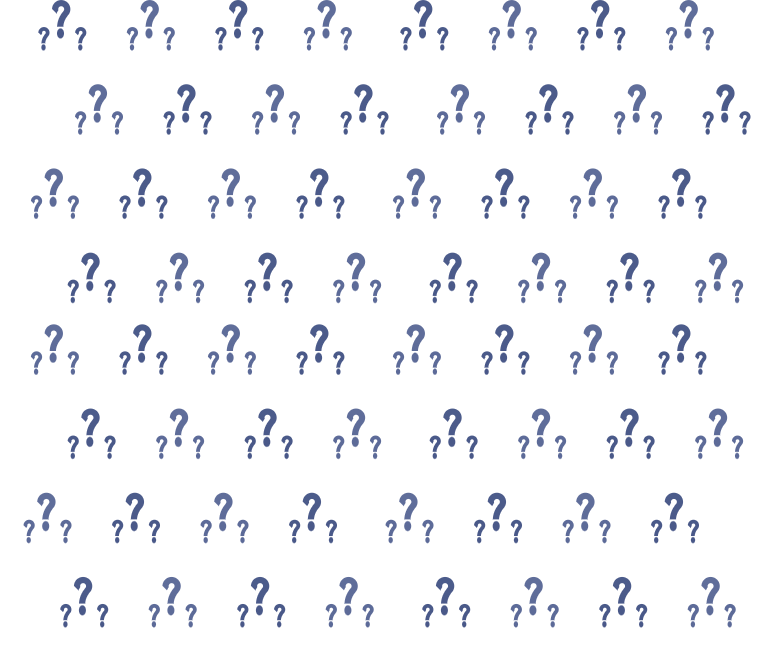
A WebGL 1 fragment shader for this pattern:

```glsl
precision highp float;
// Eight staggered rows of eight query-mark trios, in two alternating blues on white.
// Each fragment finds its row and column by formula, then takes the distance to one
// big and two small hooked marks, built from a cut ring, a curved stem and a dot.

uniform vec2 u_resolution;

const float SHEET_WIDTH = 768.0;           // canvas width in design units
const vec2 PITCH = vec2(88.5, 84.2);       // spacing of columns and rows
const vec3 PAPER = vec3(1.0);
const vec3 DARK_BLUE = vec3(0.285, 0.345, 0.535);
const vec3 LIGHT_BLUE = vec3(0.36, 0.415, 0.595);

float segmentDistance(vec2 p, vec2 a, vec2 b) {
  vec2 along = b - a;
  float t = clamp(dot(p - a, along) / dot(along, along), 0.0, 1.0);
  return length(p - a - along * t);
}

vec2 curvePoint(vec2 a, vec2 control, vec2 b, float t) {
  return mix(mix(a, control, t), mix(control, b, t), t);
}

float curveDistance(vec2 p, vec2 a, vec2 control, vec2 b) {
  float d = 1000.0;
  vec2 previous = a;
  for (int i = 1; i <= 8; i++) {
    vec2 next = curvePoint(a, control, b, float(i) / 8.0);
    d = min(d, segmentDistance(p, previous, next));
    previous = next;
  }
  return d;
}

float ellipseDistance(vec2 p, vec2 radii) {
  return (length(p / radii) - 1.0) * min(radii.x, radii.y);
}

// Ring with its lower left opened and the free end cut on a slant
float hookDistance(vec2 q, float radius, float halfWidth) {
  float ring = abs(length(q) - radius) - halfWidth;
  float leftArm = 2.0 - dot(q, vec2(-0.87, 0.5));
  float rightArm = -dot(q, vec2(0.64, 0.77));
  float slantCut = -dot(q, vec2(0.707)) - 6.3;
  return max(max(ring, min(leftArm, rightArm)), slantCut);
}

// One mark, with the origin at the middle of its dot
float markDistance(vec2 p) {
  float hook = hookDistance(p - vec2(0.7, 24.2), 6.05, 3.1);
  float stem = curveDistance(p, vec2(5.3, 20.3), vec2(-0.3, 13.6), vec2(-0.3, 6.0)) - 3.1;
  stem = max(stem, 6.7 - p.y);
  float dotShape = ellipseDistance(p, vec2(3.5, 5.0));
  return min(min(hook, stem), dotShape);
}

float scaledMark(vec2 p, vec2 center, float size) {
  return markDistance((p - center) / size) * size;
}

float trioDistance(vec2 p) {
  float big = markDistance(p);
  float left = scaledMark(p, vec2(-17.0, -14.0), 0.61);
  float right = scaledMark(p, vec2(19.8, -14.0), 0.61);
  return min(big, min(left, right));
}

// The lower four rows sit slightly closer to the upper four
float rowIndex(float down) {
  float shifted = down + 12.5 * step(314.0, down);
  return clamp(floor((shifted + 8.0) / PITCH.y), 0.0, 7.0);
}

// The right four columns sit slightly further from the left four
float columnIndex(float across) {
  float shifted = across - 8.0 * step(315.0, across);
  return clamp(floor(shifted / PITCH.x + 0.5), 0.0, 7.0);
}

float rowStart(float row) {
  float drift = 7.4 * (floor(row / 2.0) - step(4.0, row));
  return 60.5 + 36.7 * mod(row, 2.0) - drift;
}

vec3 trioColor(float row, float column, float height) {
  float light = mod(column + row + step(2.0, row), 2.0);
  vec3 ink = mix(DARK_BLUE, LIGHT_BLUE, light);
  return ink + 0.015 * smoothstep(-20.0, 34.0, height) * vec3(1.0, 1.0, 0.6);
}

void main() {
  float unit = SHEET_WIDTH / u_resolution.x;
  float across = gl_FragCoord.x * unit;
  float down = (u_resolution.y - gl_FragCoord.y) * unit;

  // Locate the nearest trio
  float row = rowIndex(down);
  float start = rowStart(row);
  float column = columnIndex(across - start);
  float centerX = start + column * PITCH.x + 8.0 * step(4.0, column);
  float centerY = 33.4 + row * PITCH.y - 12.5 * step(4.0, row);
  vec2 p = vec2(across - centerX, centerY - down);

  // Ink it with an edge one pixel wide
  float coverage = clamp(0.5 - trioDistance(p) / unit, 0.0, 1.0);
  gl_FragColor = vec4(mix(PAPER, trioColor(row, column, p.y), coverage), 1.0);
}
```
